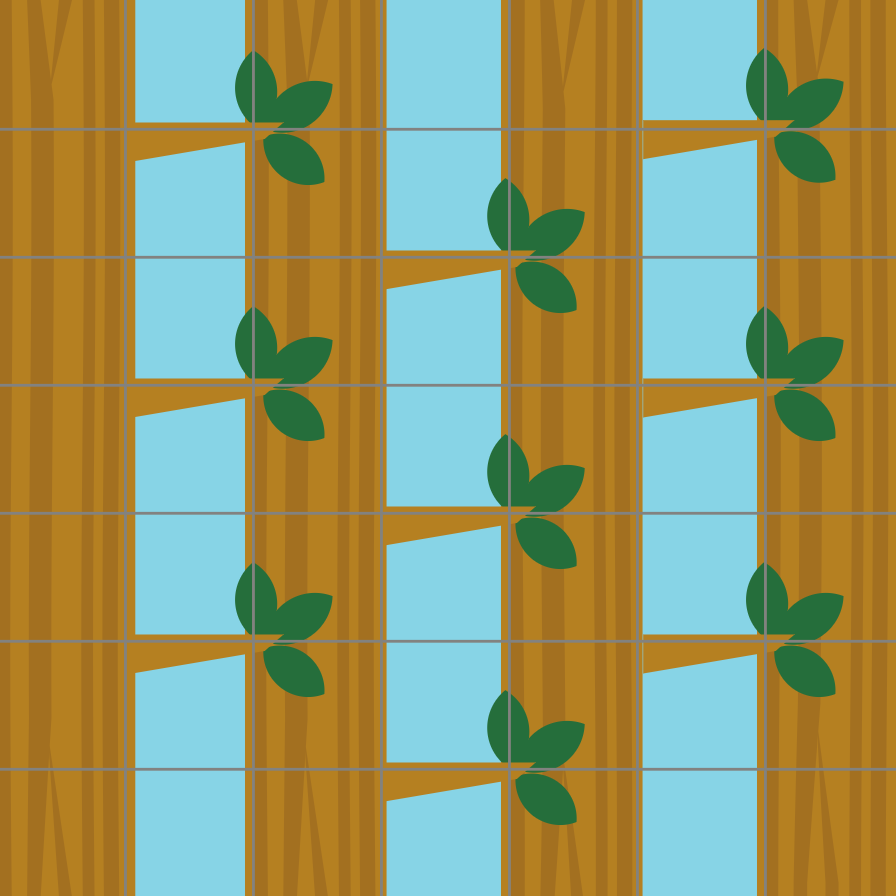
A Shadertoy shader for this pattern:

```glsl
// Four wooden trunks against a pale sky, joined by tapering branches that each
// end in three leaves, with a thin grey grid on top. Everything is measured in
// grid cells (seven per canvas side, y down) and layered by signed distances.

const float CELLS = 7.0;
const float LINE_HALF_WIDTH = 0.011;
const float LEAF_HALF_WIDTH = 0.164;

const vec3 SKY = vec3(0.53, 0.83, 0.90);
const vec3 WOOD = vec3(0.71, 0.50, 0.13);
const vec3 GRAIN = vec3(0.64, 0.44, 0.125);
const vec3 LEAF = vec3(0.145, 0.43, 0.23);
const vec3 GRID = vec3(0.51, 0.51, 0.50);

float hash(float n) {
    return fract(sin(n * 12.9898) * 43758.5453);
}

float coverage(float dist, float pixel) {
    return clamp(0.5 - dist / pixel, 0.0, 1.0);
}

float band(float x, float center, float halfWidth) {
    return abs(x - center) - halfWidth;
}

// Pointed leaf: the overlap of two equal circles between base and tip
float leaf(vec2 p, vec2 base, vec2 tip, float halfWidth) {
    vec2 axis = normalize(tip - base);
    vec2 q = p - 0.5 * (base + tip);
    float halfLength = 0.5 * length(tip - base);
    float radius = (halfLength * halfLength + halfWidth * halfWidth) / (2.0 * halfWidth);
    float across = abs(dot(q, vec2(-axis.y, axis.x)));
    return length(vec2(across + radius - halfWidth, dot(q, axis))) - radius;
}

float leafCluster(vec2 p, float halfWidth) {
    float upright = leaf(p, vec2(0.046, 0.055), vec2(0.0, -0.565), halfWidth);
    float raised = leaf(p, vec2(0.09, 0.055), vec2(0.62, -0.30), halfWidth);
    float hanging = leaf(p, vec2(0.08, 0.11), vec2(0.556, 0.465), halfWidth);
    return min(upright, min(raised, hanging));
}

// Flat on top, sloping below, cut to a point at the right
float branch(vec2 p) {
    float slope = (p.y - 0.144 + 0.17 * p.x) * 0.986;
    float point = dot(p - vec2(0.237, 0.0), vec2(0.657, 0.751));
    return max(max(-p.y, -0.945 - p.x), max(slope, point));
}

// Uneven vertical grain whose broad stripe forks near both ends
float grain(vec2 p) {
    float trunk = floor((p.x + 0.02) / 2.0);
    float x = mod(p.x + 0.02, 2.0);
    float seed = hash(trunk + 3.0);
    x += 0.010 * sin(p.y * 0.9 + 6.28 * seed);
    float topFork = clamp(1.0 - p.y / (0.65 + 0.25 * seed), 0.0, 1.0);
    float bottomFork = clamp((p.y - 5.4 - 0.4 * seed) / 1.4, 0.0, 1.0);
    float fork = topFork + bottomFork;

    float broad = band(x, 0.343 - 0.06 * fork, 0.088 - 0.035 * fork);
    float offshoot = band(x, 0.39 + 0.14 * fork, 0.055 * fork - 0.004);
    float dist = min(broad, offshoot);
    dist = min(dist, band(x, 0.055, 0.055));
    dist = min(dist, band(x, 0.711, 0.046));
    return min(dist, band(x, 0.89, 0.06));
}

// Distance to the nearest inner grid line along one axis
float gridLine(float x) {
    return abs(x - clamp(round(x), 1.0, CELLS - 1.0)) - LINE_HALF_WIDTH;
}

void mainImage(out vec4 fragColor, in vec2 fragCoord) {
    vec2 uv = fragCoord / iResolution.xy;
    vec2 p = vec2(uv.x, 1.0 - uv.y) * CELLS;
    float pixel = CELLS / min(iResolution.x, iResolution.y);

    vec3 color = mix(WOOD, GRAIN, coverage(grain(p), pixel));

    // Sky gaps, the first one slightly narrower
    for (int i = 0; i < 3; i++) {
        float left = (i == 0 ? 1.057 : 1.02) + 2.0 * float(i);
        float right = 1.914 + 2.0 * float(i);
        float gap = band(p.x, 0.5 * (left + right), 0.5 * (right - left));
        color = mix(color, SKY, coverage(gap, pixel));
    }

    // Branches and leaves, the middle column dropped by one cell
    vec3 columnShift = vec3(0.0, -0.03, -0.008);
    for (int i = 0; i < 3; i++) {
        for (int j = 0; j < 3; j++) {
            vec2 joint = vec2(1.978, 0.957) + 2.0 * vec2(i, j);
            joint += vec2(columnShift[i], i == 1 ? 1.0 : 0.0);
            joint.y -= (i == 2 && j == 0) ? 0.018 : 0.0;
            vec2 q = p - joint;
            color = mix(color, LEAF, coverage(leafCluster(q, LEAF_HALF_WIDTH), pixel));
            color = mix(color, WOOD, coverage(branch(q), pixel));
        }
    }

    // Grid overlay
    float lines = min(gridLine(p.x + 0.02), gridLine(p.y - 0.01));
    color = mix(color, GRID, coverage(lines, pixel));

    fragColor = vec4(color, 1.0);
}
```
